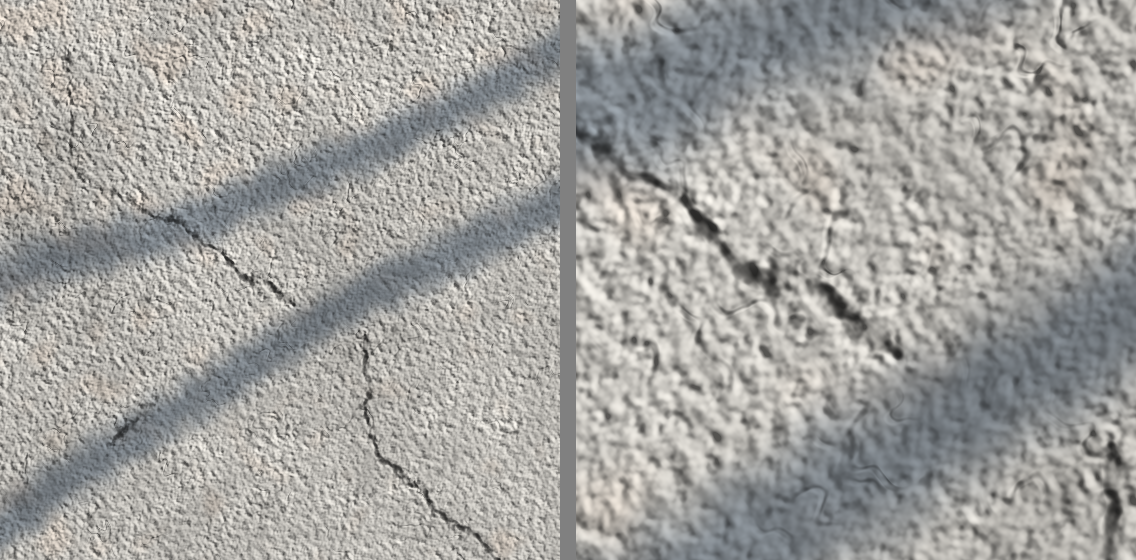
Left, the full canvas; right, a detail of the centre.
Reproduce this texture procedurally as a WebGL 1 fragment shader.

```glsl
precision highp float;
// Rough sunlit concrete with crumbling cracks, crossed by two soft slanting shadows.

uniform vec2 u_resolution;

const vec2 LIGHT_DIR = vec2(0.8, 0.6);
const vec3 CONCRETE = vec3(0.728, 0.718, 0.696);
const vec3 WARM_TINT = vec3(1.07, 1.0, 0.95);
const vec3 SHADOW_TINT = vec3(0.635, 0.68, 0.735);

vec2 hash22(vec2 p) {
  vec3 q = fract(p.xyx * vec3(0.1031, 0.1030, 0.0973));
  q += dot(q, q.yzx + 33.33);
  return fract((q.xx + q.yz) * q.zy);
}

float cornerSlope(vec2 cell, vec2 offset) {
  return dot(hash22(cell) * 2.0 - 1.0, offset);
}

float gradientNoise(vec2 p) {
  vec2 cell = floor(p);
  vec2 f = fract(p);
  vec2 w = f * f * f * (f * (f * 6.0 - 15.0) + 10.0);
  vec2 e = vec2(1.0, 0.0);
  float low = mix(cornerSlope(cell, f), cornerSlope(cell + e.xy, f - e.xy), w.x);
  float high = mix(cornerSlope(cell + e.yx, f - e.yx), cornerSlope(cell + e.xx, f - e.xx), w.x);
  return mix(low, high, w.y);
}

// Grain height in three octaves, turned to the light.
float grainHeight(vec2 p) {
  vec2 q = vec2(dot(p, LIGHT_DIR), 0.92 * dot(p, vec2(-LIGHT_DIR.y, LIGHT_DIR.x)));
  float height = 0.0;
  float amplitude = 1.0;
  float frequency = 80.0;
  for (int i = 0; i < 3; i++) {
    height += amplitude * gradientNoise(q * frequency + 17.0 * float(i) + 120.0);
    amplitude *= 0.62;
    frequency *= 1.75;
  }
  return height;
}

float segmentDistance(vec2 p, vec2 a, vec2 b) {
  vec2 ab = b - a;
  return length(p - a - ab * clamp(dot(p - a, ab) / dot(ab, ab), 0.0, 1.0));
}

float crackLine(vec2 p, vec2 a, vec2 b, float width) {
  return 1.0 - smoothstep(width * 0.15, width, segmentDistance(p, a, b));
}

// Jagged cracks, 0 on the slab and 1 in the groove; spread widens them.
float crackDepth(vec2 p, float spread) {
  vec2 jitter = vec2(gradientNoise(p * 17.0 + 5.0), gradientNoise(p * 17.0 + 41.0));
  vec2 fine = vec2(gradientNoise(p * 70.0 + 9.0), gradientNoise(p * 70.0 + 77.0));
  vec2 q = p + 0.022 * jitter + 0.009 * fine;
  float upper = max(crackLine(q, vec2(0.12, 0.90), vec2(0.14, 0.68), 0.005 * spread),
                    crackLine(q, vec2(0.14, 0.68), vec2(0.30, 0.61), 0.005 * spread));
  float middle = crackLine(q, vec2(0.30, 0.61), vec2(0.52, 0.455), 0.007 * spread);
  float lower = max(crackLine(q, vec2(0.65, 0.40), vec2(0.665, 0.20), 0.006 * spread),
                    crackLine(q, vec2(0.665, 0.20), vec2(0.89, 0.0), 0.007 * spread));
  float chip = crackLine(q, vec2(0.20, 0.21), vec2(0.27, 0.28), 0.010 * spread);
  float broken = mix(0.3, 1.0, smoothstep(-0.3, 0.1, gradientNoise(p * 40.0 + 3.0)));
  return max(max(upper * 0.7, middle), max(lower, chip)) * broken;
}

// Short winding crevices between the grains.
float creviceDepth(vec2 p) {
  float line = 1.0 - smoothstep(0.0, 0.075, abs(gradientNoise(p * 24.0 + 0.5 * gradientNoise(p * 60.0) + 30.0)));
  return line * smoothstep(-0.05, 0.3, gradientNoise(p * 14.0 + 66.0));
}

// A curved band: y = start + slope * x + bend * x * x.
float shadowBand(vec2 p, float start, float slope, float bend, float halfWidth) {
  float offset = abs(p.y - start - slope * p.x - bend * p.x * p.x);
  return 1.0 - smoothstep(halfWidth * 0.15, halfWidth * 1.6, offset);
}

float surfaceHeight(vec2 p) {
  return grainHeight(p) - 0.35 * crackDepth(p, 1.0) - 0.28 * creviceDepth(p);
}

void main() {
  vec2 p = gl_FragCoord.xy / u_resolution;

  // Relief: surfaces falling toward the light are bright, pits are dark.
  float height = surfaceHeight(p);
  float relief = height - surfaceHeight(p + LIGHT_DIR * 0.0042);
  float pit = smoothstep(0.1, 0.6, -height);
  float coarse = gradientNoise(p * 13.0 + 20.0);
  float clumps = gradientNoise(p * 36.0 + 50.0);
  float roughness = mix(0.76, 1.08, smoothstep(0.0, 1.0, p.y - 0.5 * p.x + 0.35));
  roughness *= 1.0 + 0.4 * coarse + 0.3 * clumps;

  // Slab tone with slow mottling and faint warm patches.
  float broad = gradientNoise(p * 4.0 + 8.0);
  float warmth = smoothstep(0.05, 0.5, gradientNoise(p * 15.0 + 90.0) + 0.2 * (p.y - p.x));
  vec3 color = CONCRETE * (1.0 + 0.13 * broad + 0.09 * coarse + 0.09 * clumps);
  color *= mix(vec3(1.0), WARM_TINT, 0.45 * warmth);

  // Soft cast shadows with ragged edges.
  vec2 ragged = p + vec2(0.0, 0.025 * gradientNoise(p * 22.0) + 0.02 * broad);
  float shadow = max(shadowBand(ragged, 0.50, 0.263, 0.147, 0.047),
                     shadowBand(ragged, 0.056, 0.71, -0.126, 0.047));

  float shade = 1.0 + roughness * (0.68 * relief - 0.22 * pit) * mix(1.0, 0.6, shadow);
  shade = shade > 1.0 ? 1.0 + 0.4 * (1.0 - exp((1.0 - shade) / 0.4)) : max(shade, 0.45);
  color *= shade * mix(vec3(1.0), SHADOW_TINT, shadow);

  // Crack grooves and the crumbled pits beside them.
  float crumbs = crackDepth(p, 2.8) * smoothstep(-0.15, 0.35, -height);
  color *= (1.0 - 0.34 * crackDepth(p, 1.0)) * (1.0 - 0.3 * crumbs);
  color *= 1.0 - 0.12 * creviceDepth(p);

  gl_FragColor = vec4(clamp(color, 0.0, 1.0), 1.0);
}
```
